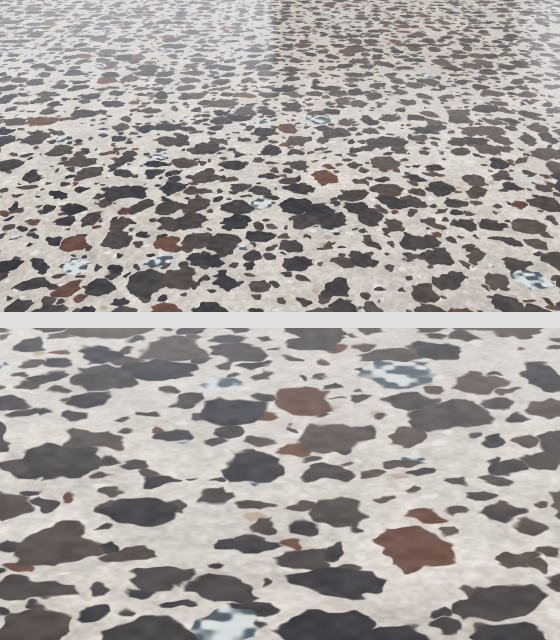
Top, the full canvas; bottom, a detail of the centre.
Write a Shadertoy shader that draws this texture.

```glsl
#define HORIZON 1.5
#define DEPTH 2.3
#define BIG_CELL 0.088
#define SMALL_CELL 0.041
#define PEBBLE_CELL 0.034
#define SOFTNESS 0.003
#define ROUGHNESS 0.009
#define SAMPLES 3
#define COLD_STONE vec3(0.245, 0.25, 0.275)
#define WARM_STONE vec3(0.385, 0.345, 0.33)
#define CEMENT vec3(0.80, 0.778, 0.75)
#define HAZE vec3(0.89, 0.895, 0.91)

vec3 hash3(vec2 p) {
    vec3 q = fract(p.xyx * vec3(0.1031, 0.1030, 0.0973));
    q += dot(q, q.yxz + 33.33);
    return fract((q.xxy + q.yzz) * q.zyx);
}

float noise(vec2 p) {
    vec2 i = floor(p), f = fract(p);
    f = f * f * (3.0 - 2.0 * f);
    return mix(mix(hash3(i).x, hash3(i + vec2(1, 0)).x, f.x),
               mix(hash3(i + vec2(0, 1)).x, hash3(i + vec2(1, 1)).x, f.x), f.y);
}

// Scattered angular chips: x = signed distance, yz = random values of the chip
vec3 chips(vec2 p, float cell, float share, vec2 radii, float seed) {
    const mat2 turn = mat2(0.6235, 0.7818, -0.7818, 0.6235);
    vec3 nearest = vec3(1.0, 0.0, 0.0);
    p /= cell;
    vec2 home = floor(p);
    for (int k = 0; k < 9; k++) {
        vec2 id = home + vec2(k % 3 - 1, k / 3 - 1);
        vec3 place = hash3(id + seed);
        if (place.z > share) continue;
        vec3 form = hash3(id + seed + 71.7);
        vec2 q = p - id - 0.5 - (place.xy - 0.5) * 0.62;
        float angle = 6.2832 * form.x;
        vec2 axis = vec2(cos(angle), sin(angle));
        q = vec2(dot(q, axis), dot(q, vec2(-axis.y, axis.x)));
        q.y *= mix(1.0, 1.9, form.y * form.y);
        float radius = mix(radii.x, radii.y, form.z);
        vec2 side = vec2(1.0, 0.0);
        float d = -1.0;
        for (int i = 0; i < 7; i++) {
            float cut = fract(form.y * float(i * i + 3) * 13.7 + place.x * 5.0);
            d = max(d, dot(q, side) - radius * (0.6 + 0.4 * cut));
            side = turn * side;
        }
        if (d < nearest.x) nearest = vec3(d, fract(form.x * 17.3), fract(place.y * 23.9));
    }
    nearest.x *= cell;
    return nearest;
}

vec3 stoneColor(vec2 ground, vec2 rnd, float warmth) {
    vec3 color = mix(COLD_STONE, WARM_STONE, clamp(rnd.x * 0.9 + warmth, 0.0, 1.0));
    if (rnd.y > 0.93) color = mix(color, vec3(0.47, 0.33, 0.28), 0.7);
    float mottle = noise(ground * 75.0);
    if (rnd.y < 0.03)
        color = mix(vec3(0.36, 0.41, 0.45), vec3(0.83, 0.85, 0.85),
                    smoothstep(0.3, 0.65, mottle));
    return color + (mottle - 0.5) * 0.07;
}

// Polished floor seen at a slant; uv.x spans 0..aspect, uv.y spans 0..1
vec3 terrazzo(vec2 uv, float aspect) {
    float x = uv.x / aspect;
    float dist = HORIZON - uv.y;
    vec2 ground = vec2(uv.x - 0.5 * aspect, DEPTH) / dist;
    float pixel = max(1.0 / iResolution.y, SOFTNESS);
    float soft = 0.5 * pixel * (1.0 + DEPTH / (3.0 * dist)) / dist;

    // Cement with sand grain
    float detail = smoothstep(0.45, 1.1, dist);
    float grain = noise(ground * 170.0) + noise(ground * 75.0 + 9.0) - 1.0;
    float stain = noise(ground * 9.0) + noise(ground * 22.0 + 4.0) - 1.0;
    vec3 color = CEMENT + grain * 0.085 * detail + stain * 0.05;
    color += 0.045 * smoothstep(0.1, 0.65, uv.y);

    // Pale pebbles
    vec3 pebble = chips(ground, PEBBLE_CELL, 0.16, vec2(0.12, 0.42), 311.0);
    vec3 pale = mix(vec3(0.91, 0.905, 0.89), vec3(0.73, 0.65, 0.57),
                    step(0.8, pebble.y));
    color = mix(color, pale, 0.85 * smoothstep(soft, -soft, pebble.x));

    // Dark chips with chipped outlines
    vec2 wobble = vec2(noise(ground * 85.0), noise(ground * 85.0 + 37.0)) - 0.5;
    wobble += 1.3 * (vec2(noise(ground * 38.0 + 5.0), noise(ground * 38.0 + 61.0)) - 0.5);
    vec2 rough = ground + wobble * ROUGHNESS;
    float warmth = mix(-0.12, 0.25, smoothstep(0.2, 0.8, x));
    vec3 small = chips(rough, SMALL_CELL, 0.6, vec2(0.17, 0.55), 140.0);
    vec3 big = chips(rough, BIG_CELL, 0.9, vec2(0.27, 0.66), 17.0);
    color = mix(color, stoneColor(ground, small.yz, warmth + 0.12),
                smoothstep(soft, -soft, small.x));
    color = mix(color, stoneColor(ground, big.yz, warmth),
                smoothstep(soft, -soft, big.x));

    // Window haze on the left, a darker reflected band, glare at the right rim
    float far = smoothstep(0.35, 1.0, uv.y);
    float shade = smoothstep(0.475, 0.5, x) * smoothstep(0.55, 0.85, uv.y);
    float rim = smoothstep(0.86, 1.0, x + 0.04 * (uv.y - 0.7));
    float haze = far * mix(0.58, 0.24, shade);
    haze = max(haze, rim * smoothstep(0.3, 0.85, uv.y) * 0.5);
    color *= mix(vec3(1.0), vec3(0.93, 0.915, 0.90), shade * (1.0 - rim));
    return mix(color, HAZE, haze);
}

void mainImage(out vec4 fragColor, in vec2 fragCoord) {
    float aspect = iResolution.x / iResolution.y;
    vec3 total = vec3(0.0);
    for (int i = 0; i < SAMPLES; i++) {
        float shift = (float(i) + 0.5) / float(SAMPLES) - 0.5;
        total += terrazzo((fragCoord + vec2(shift * 0.5, shift)) / iResolution.y, aspect);
    }
    fragColor = vec4(total / float(SAMPLES), 1.0);
}
```
